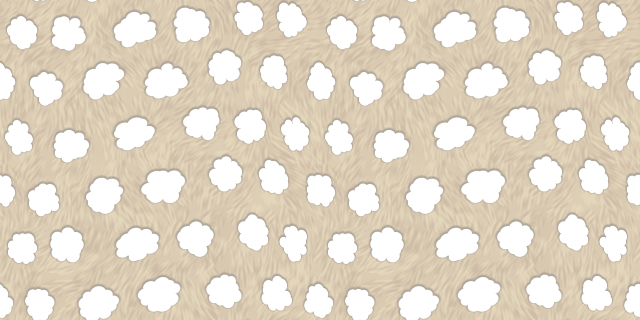
A WebGL 2 fragment shader for this pattern:

```glsl
#version 300 es
precision highp float;
// Lumpy white patches on cream fur. Patches are unions of circles in a brick grid
// bent by a cosine; the fur blends overlapping tufts of stretched gradient noise.
// All grids wrap on a square tile.

#define REPEATS vec2(2.0, 1.0)    // tiles across and down
#define CELLS 6.0                 // patches per tile side, even for the brick offset
#define RADIUS 0.305              // patch size in cells
#define JITTER 0.11               // patch displacement in cells
#define LOBES 9                   // bumps around a patch
#define BEND vec2(0.034, 0.024)   // grid distortion in tiles
#define TUFTS 20.0                // fur tufts per tile side
#define HAIR vec2(1.3, 6.0)       // noise frequency along and across a hair
#define LEAN 1.35                 // mean hair angle
#define SWIRL 2.2                 // hair angle variation
#define SHADOW_WIDTH 0.05         // in cells

uniform vec2 u_resolution;
out vec4 fragColor;

const float TAU = 6.283185;
const vec3 FUR_LIGHT = vec3(0.89, 0.84, 0.73);
const vec3 FUR_DARK = vec3(0.81, 0.74, 0.655);
const vec3 PATCH = vec3(1.0);
const vec3 SHADOW = vec3(0.66, 0.63, 0.59);

// Integer hash to two values in 0..1
vec2 hash2(vec2 p) {
    uvec2 v = uvec2(p) * 1664525u + 1013904223u;
    v.x += v.y * 1664525u;
    v.y += v.x * 1664525u;
    v ^= v >> 16u;
    v.x += v.y * 1664525u;
    v.y += v.x * 1664525u;
    v ^= v >> 16u;
    return vec2(v & 65535u) / 65535.0;
}

float gradientDot(vec2 corner, vec2 offset, float period) {
    float a = TAU * hash2(mod(corner, period)).x;
    return dot(vec2(cos(a), sin(a)), offset);
}

// Gradient noise that wraps after a whole period
float noise(vec2 p, float period) {
    vec2 i = floor(p), f = p - i;
    vec2 u = f * f * f * (f * (f * 6.0 - 15.0) + 10.0);
    vec2 e = vec2(1.0, 0.0);
    float low = mix(gradientDot(i, f, period), gradientDot(i + e, f - e, period), u.x);
    float high = mix(gradientDot(i + e.yx, f - e.yx, period),
                     gradientDot(i + 1.0, f - 1.0, period), u.x);
    return mix(low, high, u.y);
}

// Distance in cells to the patch of the current cell
float patchDistance(vec2 p) {
    vec2 q = (p + BEND * cos(TAU * (p.x - 0.19))) * CELLS;
    q.x -= 0.5 * (1.0 - mod(floor(q.y), 2.0));
    vec2 id = mod(floor(q), CELLS);
    vec2 local = fract(q) - 0.5 - JITTER * (2.0 * hash2(id + 40.0) - 1.0);
    float d = length(local) - 0.7 * RADIUS;
    for (int i = 0; i < LOBES; i++) {
        vec2 h = hash2(id + vec2(100.0 + 10.0 * float(i), 70.0));
        float a = TAU * (float(i) + 0.6 * h.x) / float(LOBES);
        vec2 center = RADIUS * (0.58 + 0.22 * h.y) * vec2(cos(a), sin(a));
        float size = RADIUS * (0.28 + 0.14 * fract(7.0 * h.x + h.y));
        d = min(d, length(local - center) - size);
    }
    return d;
}

// Overlapping tufts, each with its own direction and fine hairs
float fur(vec2 p) {
    vec2 g = p * TUFTS;
    float sum = 0.0, power = 0.02;
    for (int y = -1; y <= 1; y++) {
        for (int x = -1; x <= 1; x++) {
            vec2 id = floor(g) + vec2(x, y);
            vec2 wrapped = mod(id, TUFTS);
            vec2 h = hash2(wrapped + 200.0);
            float a = LEAN + SWIRL * noise(wrapped * 4.0 / TUFTS, 4.0) + 0.6 * (h.y - 0.5);
            vec2 dir = vec2(cos(a), sin(a));
            vec2 d = g - id - h;
            vec2 local = vec2(dot(d, dir), dot(d, vec2(-dir.y, dir.x)));
            float w = max(0.0, 1.0 - dot(local * local, vec2(1.0, 2.5)));
            w *= w;
            float hairs = noise(local * HAIR + 17.0 * wrapped + 50.0, 4096.0);
            sum += w * (hairs + 0.3 * (h.x - 0.5));
            power += w * w;
        }
    }
    return sum / sqrt(power);
}

void main() {
    vec2 p = gl_FragCoord.xy / u_resolution * REPEATS;
    float pixel = CELLS * REPEATS.y / u_resolution.y;

    // Fur with broad tonal drift
    float tone = 0.56 + 1.2 * fur(p) + 0.35 * noise(p * 8.0, 8.0);
    vec3 color = mix(FUR_DARK, FUR_LIGHT, clamp(tone, 0.0, 1.0));

    // Thin shadow, shifted upward
    float shade = 1.0 - smoothstep(0.0, SHADOW_WIDTH, patchDistance(p - vec2(-0.0005, 0.003)));
    color = mix(color, SHADOW, 0.85 * shade);

    // White patches
    float cover = 1.0 - smoothstep(-0.6 * pixel, 0.6 * pixel, patchDistance(p));
    fragColor = vec4(mix(color, PATCH, cover), 1.0);
}
```
